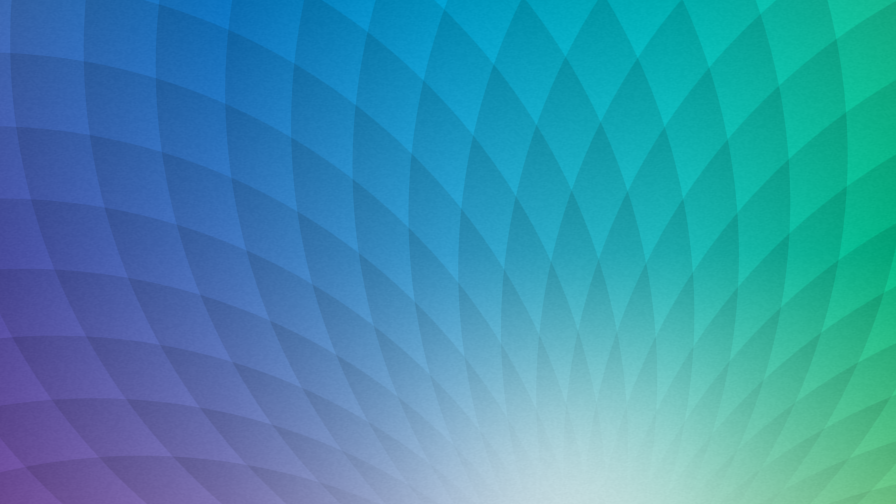
Write a Shadertoy shader that draws this background.

```glsl
#define HUB vec2(1.176, -0.296)
#define ARC_DIAMETER 2.43
#define ARC_COUNT 52.0
#define PHASE_LEFT 0.145
#define PHASE_RIGHT 0.607
#define FOLD_DEPTH 0.11
#define GLOW_CENTER vec2(1.13, -0.02)
#define GLOW_RADIUS 0.30
#define GLOW_STRENGTH 0.46
#define GRAIN_SCALE 190.0
#define GRAIN_DEPTH 0.022

const float TAU = 6.2831853;

float hash(vec2 p) {
    vec3 q = fract(vec3(p.xyx) * 0.1031);
    q += dot(q, q.yzx + 33.33);
    return fract((q.x + q.y) * q.z);
}

float valueNoise(vec2 p) {
    vec2 cell = floor(p), f = fract(p);
    f = f * f * (3.0 - 2.0 * f);
    float low = mix(hash(cell), hash(cell + vec2(1, 0)), f.x);
    float high = mix(hash(cell + vec2(0, 1)), hash(cell + vec2(1, 1)), f.x);
    return mix(low, high, f.y);
}

// Five evenly spaced colour stops
vec3 ramp(float x, vec3 a, vec3 b, vec3 c, vec3 d, vec3 e) {
    vec3 color = mix(a, b, clamp(x * 4.0, 0.0, 1.0));
    color = mix(color, c, clamp(x * 4.0 - 1.0, 0.0, 1.0));
    color = mix(color, d, clamp(x * 4.0 - 2.0, 0.0, 1.0));
    return mix(color, e, clamp(x * 4.0 - 3.0, 0.0, 1.0));
}

vec3 backdrop(vec2 uv) {
    vec3 top = ramp(uv.x, vec3(.22, .40, .68), vec3(.04, .43, .71),
        vec3(.00, .58, .75), vec3(.00, .67, .68), vec3(.08, .71, .55));
    vec3 middle = ramp(uv.x, vec3(.27, .29, .60), vec3(.24, .42, .69),
        vec3(.18, .57, .75), vec3(.10, .67, .68), vec3(.01, .68, .50));
    vec3 bottom = ramp(uv.x, vec3(.42, .29, .58), vec3(.45, .42, .65),
        vec3(.55, .66, .78), vec3(.55, .79, .74), vec3(.40, .74, .50));
    vec3 color = mix(bottom, middle, clamp(uv.y * 2.0, 0.0, 1.0));
    return mix(color, top, clamp(uv.y * 2.0 - 1.0, 0.0, 1.0));
}

// Dark just past each arc, fading towards the next
float fold(float turn) {
    float f = fract(turn);
    return (1.0 - f) * smoothstep(0.0, max(fwidth(turn) * 1.5, 1e-4), f);
}

void mainImage(out vec4 fragColor, in vec2 fragCoord) {
    vec2 uv = fragCoord / iResolution.xy;
    vec2 p = fragCoord / iResolution.y;
    vec3 color = backdrop(uv);

    // Glow at the lower edge
    vec2 toGlow = (p - GLOW_CENTER) / GLOW_RADIUS;
    color = mix(color, vec3(1.0), GLOW_STRENGTH * exp(-dot(toGlow, toGlow)));

    // Rotated circles through the hub give two crossing families of arcs
    vec2 fromHub = p - HUB;
    float radius = length(fromHub);
    float angle = atan(fromHub.y, fromHub.x);
    float spread = acos(clamp(radius / ARC_DIAMETER, 0.0, 1.0));
    float leftTurn = (angle + spread) * ARC_COUNT / TAU - PHASE_LEFT;
    float rightTurn = PHASE_RIGHT - (angle - spread) * ARC_COUNT / TAU;
    float shade = fold(leftTurn) + fold(rightTurn) - 1.0;
    color *= 1.0 - FOLD_DEPTH * shade * smoothstep(0.25, 0.95, radius);

    // Slanted paper grain
    vec2 slanted = vec2(p.x + p.y, (p.y - p.x * 0.4) * 1.6);
    float grain = valueNoise(slanted * GRAIN_SCALE) - 0.5;
    color += GRAIN_DEPTH * grain;

    fragColor = vec4(clamp(color, 0.0, 1.0), 1.0);
}
```
